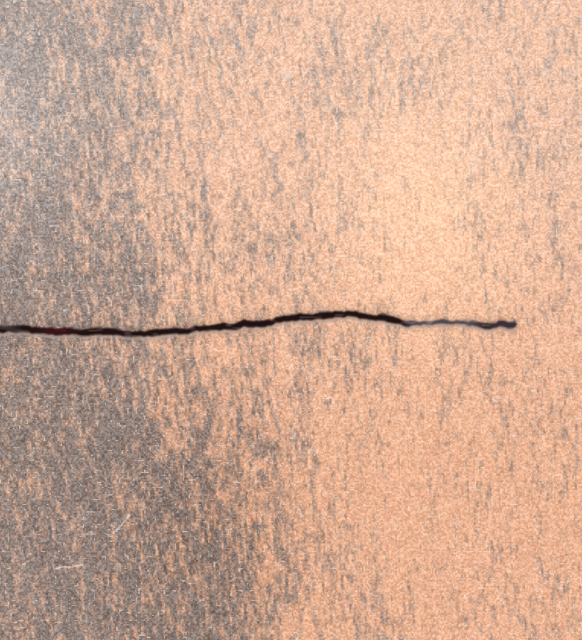
Reproduce this texture procedurally as a Shadertoy shader.

```glsl
float hash(vec2 p) {
    vec3 q = fract(vec3(p.xyx) * 0.1031);
    q += dot(q, q.yzx + 33.33);
    return fract((q.x + q.y) * q.z);
}

float noise(vec2 p) {
    vec2 i = floor(p), f = fract(p);
    f = f * f * (3.0 - 2.0 * f);
    return mix(mix(hash(i), hash(i + vec2(1, 0)), f.x),
               mix(hash(i + vec2(0, 1)), hash(i + vec2(1, 1)), f.x), f.y);
}

float fbm(vec2 p) {
    float sum = 0.0, amp = 0.53;
    for (int i = 0; i < 4; i++) {
        sum += amp * noise(p);
        p = p * 2.03 + 17.7;
        amp *= 0.5;
    }
    return sum;
}

float segment(vec2 p, vec2 a, vec2 b) {
    vec2 d = b - a;
    return length(p - a - d * clamp(dot(p - a, d) / dot(d, d), 0.0, 1.0));
}

float blob(vec2 p, vec2 center, vec2 size) {
    vec2 d = (p - center) / size;
    return exp(-dot(d, d));
}

float crackDistance(vec2 p) {
    vec2 path[12] = vec2[12](
        vec2(-0.02, 0.487), vec2(0.09, 0.483), vec2(0.20, 0.479), vec2(0.33, 0.487),
        vec2(0.43, 0.498), vec2(0.522, 0.510), vec2(0.575, 0.507), vec2(0.635, 0.495),
        vec2(0.675, 0.494), vec2(0.715, 0.498), vec2(0.765, 0.490), vec2(0.802, 0.495));
    float d = 1.0;
    for (int i = 0; i < 11; i++) d = min(d, segment(p, path[i], path[i + 1]));
    return d;
}

// Warm bare surface against the grey worn side
float warmth(vec2 p) {
    float edge = 0.20 + 0.16 * smoothstep(0.52, 0.25, p.y) + 0.05 * smoothstep(0.75, 0.6, p.y);
    float w = smoothstep(-0.24, 0.24, p.x - edge + 0.22 * (fbm(p * vec2(9, 5)) - 0.5));
    w -= 0.20 * blob(p, vec2(0.45, 0.62), vec2(0.07, 0.06));
    w -= 0.22 * blob(p, vec2(0.52, 0.43), vec2(0.13, 0.05));
    w -= 0.18 * blob(p, vec2(0.56, 0.90), vec2(0.14, 0.09));
    w -= 0.14 * blob(p, vec2(0.85, 0.77), vec2(0.10, 0.10));
    w += 0.14 * blob(p, vec2(0.66, 0.67), vec2(0.12, 0.14));
    w += 0.16 * blob(p, vec2(0.64, 0.28), vec2(0.16, 0.18));
    return w;
}

void mainImage(out vec4 fragColor, in vec2 fragCoord) {
    vec2 p = fragCoord / iResolution.y;
    float px = 1.0 / iResolution.y;
    float warm = warmth(p);

    // Vertical grain leaning slightly, in three scales
    vec2 g = vec2(p.x + 0.12 * p.y * (1.0 - p.x) + 0.006 * fbm(p * 16.0), p.y);
    float streak = noise(g * vec2(210, 62));
    float fine = noise(g * vec2(330, 170) + 31.0);
    float broad = fbm(g * vec2(42, 9));
    float grain = 0.5 * streak + 0.28 * fine + 0.42 * broad - 0.60;
    float cover = smoothstep(-0.05, 0.95, 0.10 + 0.72 * warm + grain * 1.35);

    vec3 grey = mix(vec3(0.56, 0.50, 0.475), vec3(0.66, 0.61, 0.59),
                    smoothstep(0.35, 0.95, p.y));
    vec3 salmon = mix(vec3(0.93, 0.71, 0.58), vec3(0.96, 0.78, 0.67),
                      smoothstep(0.2, 0.9, p.y));
    vec3 col = mix(grey, salmon, cover);
    col += vec3(0.06, 0.055, 0.035) * blob(p, vec2(0.66, 0.66), vec2(0.14, 0.18));
    col += vec3(0.05, 0.06, 0.065) * blob(p, vec2(0.0, 0.80), vec2(0.09, 0.16));
    col -= 0.05 * blob(p, vec2(0.33, 0.16), vec2(0.13, 0.22));

    // Sandy speckle and scattered glints
    float speck = noise(p * 420.0 + 7.0) + 0.6 * noise(p * vec2(230, 290) + 53.0) - 0.8;
    col += speck * mix(0.19, 0.15, warm);
    float glint = smoothstep(0.80, 0.97, noise(p * vec2(230, 260) + 91.0));
    col = mix(col, vec3(0.98, 0.91, 0.85), 0.5 * glint);

    // Pale scratches and a worn spot
    vec2 q = p + 0.006 * (vec2(noise(p * 90.0), noise(p * 90.0 + 40.0)) - 0.5);
    float scratch = min(segment(q, vec2(0.086, 0.111), vec2(0.130, 0.117)),
                        segment(q, vec2(0.180, 0.167), vec2(0.202, 0.195)));
    float pale = smoothstep(0.003, 0.0005, scratch) * (0.3 + 0.6 * fine);
    pale += 0.45 * smoothstep(0.012, 0.004, length(q - vec2(0.449, 0.883)));
    col = mix(col, vec3(0.90, 0.86, 0.83), pale);

    // Crack with ragged edges, a lit lower lip and a thin bluish stretch
    vec2 c = p + vec2(0.0, 0.0045 * (noise(vec2(p.x * 55.0, 3.0)) - 0.5)
                         + 0.002 * (noise(vec2(p.x * 160.0, 8.0)) - 0.5));
    float thin = smoothstep(0.62, 0.65, p.x) * smoothstep(0.78, 0.73, p.x);
    float radius = 0.0046 - 0.0018 * thin + 0.0018 * (noise(vec2(p.x * 75.0, 1.0)) - 0.5);
    float d = crackDistance(c) - radius;
    float lip = crackDistance(c + vec2(0.0, 0.004)) - radius;
    col = mix(col, vec3(0.78, 0.70, 0.66), 0.55 * smoothstep(0.003, 0.0, lip));
    col *= 1.0 - 0.22 * exp(-max(d, 0.0) * 220.0);
    vec3 inside = mix(vec3(0.13, 0.075, 0.075), vec3(0.31, 0.28, 0.31),
                      max(thin, 0.6 * smoothstep(0.70, 0.79, p.x)));
    inside += vec3(0.14, 0.0, 0.02) * blob(p, vec2(0.09, 0.483), vec2(0.025, 0.006));
    inside += 0.12 * smoothstep(0.6, 0.9, noise(p * vec2(70, 240)));
    col = mix(col, inside, smoothstep(0.0012 + px, -0.0012 - px, d));

    fragColor = vec4(clamp(col, 0.0, 1.0), 1.0);
}
```
